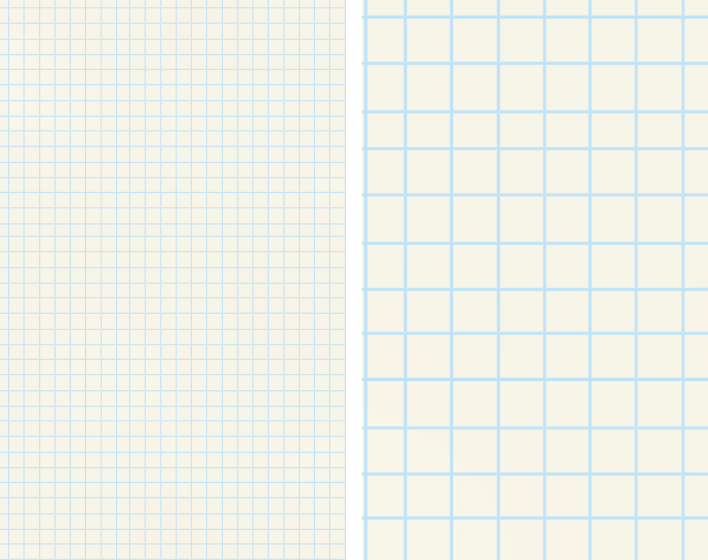
Left: the whole. Right: its middle third, enlarged.
A Shadertoy shader for this pattern:

```glsl
float hash(vec2 p) {
    return fract(sin(dot(p, vec2(127.1, 311.7))) * 4375.5);
}

// Coverage of the nearest rule along one axis, in cell units
float rule(float x, float sway, float axis, float soft) {
    float index = round(x);
    float center = index + sway * sin(index * 1.5708 - 2.356);
    float ink = mix(0.85, 1.0, hash(vec2(index, axis)));
    return ink * smoothstep(0.035 + soft, 0.035 - soft, abs(x - center));
}

void mainImage(out vec4 fragColor, in vec2 fragCoord) {
    // Cell units, measured from the top left
    float pixel = 36.4 / iResolution.y;
    vec2 cell = vec2(fragCoord.x, iResolution.y - fragCoord.y) * pixel;

    // One narrow column and one narrow row where the grid skips ahead
    vec2 grid = cell - vec2(0.569, 0.53);
    grid += step(vec2(8.0, 14.95), cell) * vec2(0.124, 1.15);

    float soft = max(0.02, 0.75 * pixel);
    float columns = rule(grid.x, 0.012, 1.0, soft);
    float rows = rule(grid.y, 0.035, 2.0, soft);
    float ink = max(columns, rows);

    // Faint uneven tone of the paper
    float tone = sin(cell.x * 0.31 + sin(cell.y * 0.23)) + sin(cell.y * 0.37 - cell.x * 0.17);
    vec3 paper = vec3(0.97, 0.96, 0.91) + 0.0015 * tone;

    fragColor = vec4(mix(paper, vec3(0.735, 0.885, 0.98), ink), 1.0);
}
```
